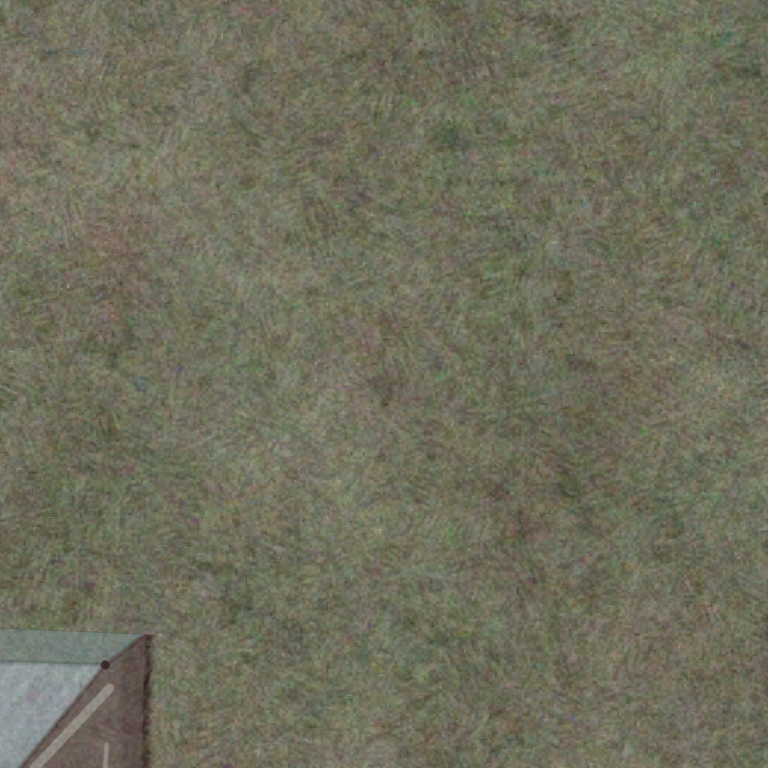
Write a Shadertoy shader that draws this texture.

```glsl
// Worn olive ground with fine brushed grain, and the corner of a grey roof at the lower left.

const vec3 OLIVE = vec3(0.447, 0.440, 0.367);
const vec3 ROOF = vec3(0.57, 0.60, 0.61);
const vec3 RIM = vec3(0.46, 0.505, 0.475);
const vec3 WALL = vec3(0.42, 0.37, 0.345);
const vec3 PARAPET = vec3(0.56, 0.54, 0.51);
const vec3 SHADE = vec3(0.24, 0.19, 0.17);
const float EDGE = 0.0016;

float hash(vec2 p) {
    return fract(sin(dot(p, vec2(12.9898, 78.233))) * 43758.5453);
}

float noise(vec2 p) {
    vec2 i = floor(p), f = fract(p);
    f = f * f * (3.0 - 2.0 * f);
    return mix(mix(hash(i), hash(i + vec2(1, 0)), f.x),
               mix(hash(i + vec2(0, 1)), hash(i + vec2(1, 1)), f.x), f.y);
}

// Layered noise, centred on zero
float fbm(vec2 p, int octaves) {
    float sum = 0.0, amp = 0.5;
    for (int i = 0; i < octaves; i++) {
        sum += amp * (noise(p) - 0.5);
        p = mat2(1.6, 1.2, -1.2, 1.6) * p + 17.3;
        amp *= 0.55;
    }
    return sum;
}

vec3 colourNoise(vec2 p) {
    return vec3(noise(p), noise(p + 41.7), noise(p + 83.1)) - 0.5;
}

// Short strokes lying along the given angle
float strokes(vec2 p, float angle) {
    float c = cos(angle), s = sin(angle);
    vec2 q = vec2(dot(p, vec2(c, s)), dot(p, vec2(-s, c)));
    return noise(q * vec2(75.0, 235.0) + angle * 31.0) - 0.5;
}

// Patches of strokes, each patch with its own direction
float brushedGrain(vec2 p) {
    float sum = 0.0, total = 0.0;
    for (int i = 0; i < 4; i++) {
        float k = float(i);
        float weight = pow(noise(p * 22.0 + k * 19.0), 4.0) + 0.01;
        sum += weight * strokes(p, 1.2 + k * 0.75);
        total += weight;
    }
    return sum / total;
}

float blob(vec2 p, vec2 centre, vec2 radius) {
    vec2 q = (p - centre) / radius;
    return exp(-dot(q, q));
}

// Signed distance to the line a-b, positive on its left
float side(vec2 p, vec2 a, vec2 b) {
    vec2 d = normalize(b - a);
    return dot(p - a, vec2(-d.y, d.x));
}

float segment(vec2 p, vec2 a, vec2 b) {
    vec2 d = b - a;
    return length(p - a - d * clamp(dot(p - a, d) / dot(d, d), 0.0, 1.0));
}

float fill(float d) { return smoothstep(-EDGE, EDGE, d); }

vec3 ground(vec2 p) {
    float tone = 0.11 * fbm(p * 5.0 + 3.0, 4) + 0.07 * fbm(p * 22.0, 3);
    tone += 0.025 * blob(p, vec2(0.30, 0.68), vec2(0.25, 0.24));
    tone -= 0.035 * blob(p, vec2(0.04, 0.32), vec2(0.14, 0.16));
    tone -= 0.025 * blob(p, vec2(0.72, 0.38), vec2(0.12, 0.22));
    float warmth = fbm(p * 6.0 + 50.0, 3);
    vec3 col = OLIVE + tone + warmth * vec3(0.05, -0.02, 0.01);
    // Scattered dark smudges
    col -= 0.055 * smoothstep(0.74, 0.95, noise(p * vec2(34.0, 42.0) + 9.0));
    // Broken pale scratch
    float scratch = segment(p, vec2(0.35, 0.289), vec2(0.61, 0.242));
    float broken = smoothstep(0.35, 0.75, noise(p * 28.0));
    return col + 0.055 * broken * (1.0 - smoothstep(0.001, 0.004, scratch));
}

vec3 building(vec2 p) {
    vec2 inner = vec2(0.137, 0.134), corner = vec2(0.189, 0.174);
    float slope = side(p, vec2(0.026, 0.0), inner);
    float wall = min(-slope, -side(p, inner, corner));
    float rimLine = side(p, inner, vec2(0.0, 0.138));
    vec3 roof = ROOF + 0.06 * (noise(vec2(slope * 110.0, p.y * 9.0)) - 0.5);
    vec3 top = mix(RIM, roof, fill(rimLine));
    top -= 0.07 * (1.0 - smoothstep(0.001, 0.005, abs(rimLine)));
    vec3 face = WALL - 0.06 * smoothstep(0.150, 0.165, p.x);
    float ledge = segment(p, vec2(0.045, 0.0), vec2(0.143, 0.104));
    face = mix(face, PARAPET, fill(0.006 - ledge));
    float post = segment(p, vec2(0.137, 0.0), vec2(0.139, 0.03));
    face = mix(face, PARAPET, fill(0.003 - post));
    vec3 col = mix(top, face, fill(wall));
    col = mix(col, SHADE, 0.4 * (1.0 - smoothstep(0.001, 0.005, abs(wall))));
    return mix(col, SHADE, fill(0.006 - length(p - inner)));
}

void mainImage(out vec4 fragColor, in vec2 fragCoord) {
    vec2 p = fragCoord / iResolution.xy;
    vec3 col = ground(p);

    // Roof corner and its narrow cast shadow
    float right = side(p, vec2(0.184, 0.0), vec2(0.189, 0.174));
    float below = side(p, vec2(0.189, 0.174), vec2(0.0, 0.182));
    float shadow = (1.0 - smoothstep(0.004, 0.016, -right)) * fill(below);
    col = mix(col, SHADE, 0.8 * shadow);
    float house = fill(min(right, below));
    col = mix(col, building(p), house);

    // Fine grain, colour flecks and rare bright or dark specks
    float grain = 0.14 * brushedGrain(p) + 0.10 * (noise(p * 260.0) - 0.5);
    float speck = noise(p * 190.0 + 7.0);
    grain += 0.08 * (smoothstep(0.86, 1.0, speck) - smoothstep(0.14, 0.0, speck));
    vec3 tint = 0.045 * colourNoise(p * 150.0) + 0.035 * colourNoise(p * 55.0);
    float fleck = smoothstep(0.76, 0.95, noise(p * 75.0 + 23.0));
    tint += 0.12 * fleck * colourNoise(p * 60.0 + 11.0);
    col += (grain + tint) * mix(1.0, 0.6, house);
    fragColor = vec4(col, 1.0);
}
```
